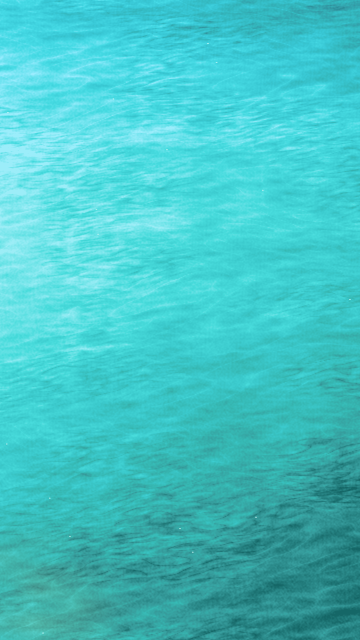
Reproduce this texture procedurally as a Shadertoy shader.

```glsl
const vec3 WATER[6] = vec3[6](
    vec3(0.13, 0.48, 0.48), vec3(0.21, 0.61, 0.61), vec3(0.21, 0.72, 0.70),
    vec3(0.23, 0.79, 0.80), vec3(0.28, 0.86, 0.86), vec3(0.47, 0.90, 0.92));
const vec3 SKY_TINT = vec3(-0.01, -0.005, 0.04);
const vec3 SAND = vec3(0.42, 0.64, 0.54);
const vec3 GLINT = vec3(0.80, 0.97, 0.96);

const float DEEP_LIGHT = 0.17;      // brightness at the near edge
const float RISE_LIGHT = 0.69;      // gain towards the middle
const float FAR_SHADE = 0.34;       // loss at the far edge
const float SIDE_LIGHT = 0.42;      // left to right falloff
const float RIPPLE_CONTRAST = 0.95;
const float GRAIN_CONTRAST = 0.17;
const float GRAIN_SCALE = 640.0;
const float GLINT_CELLS = 48.0;
const float GLINT_RADIUS = 0.04;
const float GLINT_SHARE = 0.009;

float hash(vec2 p) {
    return fract(sin(dot(p, vec2(127.1, 311.7))) * 43758.5453);
}

float noise(vec2 p) {
    vec2 i = floor(p), f = fract(p);
    f = f * f * (3.0 - 2.0 * f);
    return mix(mix(hash(i), hash(i + vec2(1, 0)), f.x),
               mix(hash(i + vec2(0, 1)), hash(i + vec2(1, 1)), f.x), f.y);
}

float slopeAt(vec2 corner, vec2 offset) {
    float angle = 6.2832 * hash(corner);
    return dot(vec2(cos(angle), sin(angle)), offset);
}

// Gradient noise, about -0.7 to 0.7
float waves(vec2 p) {
    vec2 i = floor(p), f = fract(p), e = vec2(1, 0);
    vec2 u = f * f * f * (f * (f * 6.0 - 15.0) + 10.0);
    return mix(mix(slopeAt(i, f), slopeAt(i + e, f - e), u.x),
               mix(slopeAt(i + e.yx, f - e.yx), slopeAt(i + 1.0, f - 1.0), u.x), u.y);
}

// Waves stretched along a slope
float streaks(vec2 p, float slope, vec2 scale) {
    return waves(vec2(p.x, p.y - slope * p.x) * scale + scale.yx);
}

// Thin lines along the zero level of the waves
float crests(vec2 p, float slope, vec2 scale) {
    float ridge = max(1.0 - 2.0 * abs(streaks(p, slope, scale)), 0.0);
    return pow(ridge, 7.0) - 0.2;
}

// Loose areas where a kind of ripple is strong
float patches(vec2 p) {
    return smoothstep(0.25, 0.8, noise(p));
}

float ripples(vec2 p) {
    // Compress towards the far edge and bend the wave fronts
    vec2 q = vec2(p.x, p.y * (1.0 + 0.2 * p.y));
    q.y += 0.012 * waves(p * vec2(7.0, 11.0));
    q += 0.003 * vec2(waves(p * 34.0), waves(p * 34.0 + 17.0));
    float height = 0.14 * streaks(q, 0.10, vec2(2.5, 8.0));
    height += 0.12 * streaks(q, 0.20, vec2(6.0, 21.0));
    height += 0.14 * streaks(q, 0.26, vec2(10.0, 48.0));
    height += 0.16 * streaks(q, 0.14, vec2(17.0, 85.0));
    height += 0.12 * streaks(q, -0.08, vec2(29.0, 125.0));
    // Bright crests, dark troughs and fine chop come in patches
    float bright = patches(p * vec2(7.0, 13.0) + 5.0);
    float dark = patches(p * vec2(8.0, 17.0) + 31.0);
    height += 0.14 * bright * crests(q, 0.32, vec2(9.0, 34.0));
    height += 0.09 * (1.0 - bright) * crests(q, -0.24, vec2(17.0, 50.0));
    height -= 0.16 * dark * crests(q, 0.12, vec2(15.0, 70.0));
    height += 0.24 * dark * streaks(q, 0.22, vec2(50.0, 190.0));
    return height;
}

float daylight(vec2 uv) {
    float light = DEEP_LIGHT + RISE_LIGHT * smoothstep(0.0, 0.70, uv.y);
    light -= FAR_SHADE * smoothstep(0.8, 1.05, uv.y);
    return light + SIDE_LIGHT * (0.5 - uv.x);
}

// The end colors extend a little so ripples survive there
vec3 waterColor(float light) {
    float t = clamp(light, -0.12, 1.15) * 5.0;
    int i = clamp(int(floor(t)), 0, 4);
    return mix(WATER[i], WATER[i + 1], t - float(i));
}

float glints(vec2 p) {
    vec2 cell = floor(p * GLINT_CELLS);
    vec2 center = 0.2 + 0.6 * vec2(hash(cell + 3.1), hash(cell + 7.7));
    float d = length((fract(p * GLINT_CELLS) - center) * vec2(0.7, 1.0));
    float lit = step(1.0 - GLINT_SHARE, hash(cell + 0.5));
    return lit * (1.0 - smoothstep(0.4 * GLINT_RADIUS, 1.8 * GLINT_RADIUS, d));
}

void mainImage(out vec4 fragColor, in vec2 fragCoord) {
    vec2 uv = fragCoord / iResolution.xy;
    vec2 p = fragCoord / iResolution.y;

    // Water lit by the sky and broken by ripples
    float contrast = RIPPLE_CONTRAST * (1.0 + 0.25 * smoothstep(0.55, 0.9, uv.y));
    float light = daylight(uv) + contrast * ripples(p);
    light += GRAIN_CONTRAST * (noise(p * GRAIN_SCALE) - 0.5);
    vec3 color = waterColor(light) + SKY_TINT * smoothstep(0.6, 1.0, uv.y);

    // Sandy shallows in the near left corner
    float shallows = 1.0 - smoothstep(0.0, 0.22, length(uv * vec2(0.45, 1.0)));
    shallows *= 0.2 + 0.8 * noise(p * vec2(14.0, 38.0));
    color = mix(color, SAND * (0.7 + 0.9 * light), 0.7 * shallows);

    color = mix(color, GLINT, 0.7 * glints(p));
    fragColor = vec4(clamp(color, 0.0, 1.0), 1.0);
}
```
